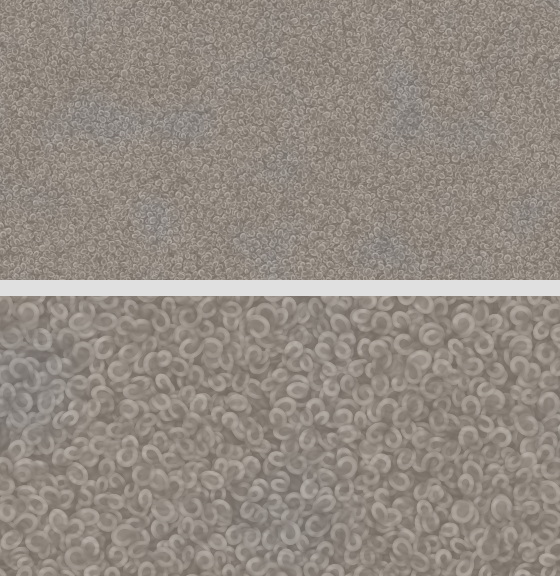
Top, the full canvas; bottom, a detail of the centre.
This texture is drawn by a Shadertoy shader. Its source:

```glsl
const float CELL = 0.0265;        // curl spacing, in canvas heights
const int LAYERS = 4;             // stacked sheets of curls
const float COVERAGE = 0.82;      // share of cells that hold a curl
const float JITTER = 0.6;         // scatter of centres, in cells
const float SIZE_MIN = 0.36;      // curl radius, in cells
const float SIZE_MAX = 0.62;
const float STRAND = 0.13;        // half width of the yarn, in cells
const float SHADOW_TONE = 0.14;
const float BODY_TONE = 0.50;
const float STRAND_TONE = 0.76;
const vec2 LIGHT_DIR = vec2(-0.5, 0.85);
const vec3 DARK_WOOL = vec3(0.405, 0.372, 0.337);
const vec3 LIGHT_WOOL = vec3(0.722, 0.692, 0.658);
const vec3 COOL_TINT = vec3(-0.012, -0.004, 0.016);
const float TAU = 6.2831853;

vec3 hash3(vec2 p) {
    vec3 q = fract(p.xyx * vec3(0.1031, 0.1030, 0.0973));
    q += dot(q, q.yxz + 33.33);
    return fract((q.xxy + q.yzz) * q.zyx);
}

mat2 rotation(float angle) {
    float c = cos(angle), s = sin(angle);
    return mat2(c, s, -s, c);
}

float cornerSlope(vec2 cell, vec2 offset) {
    float angle = TAU * hash3(cell + 71.0).x;
    return dot(vec2(cos(angle), sin(angle)), offset);
}

// Gradient noise, roughly -0.7 to 0.7
float gradientNoise(vec2 p) {
    vec2 i = floor(p), f = p - i;
    vec2 u = f * f * f * (f * (f * 6.0 - 15.0) + 10.0);
    vec2 e = vec2(1.0, 0.0);
    float low = mix(cornerSlope(i, f), cornerSlope(i + e, f - e), u.x);
    float high = mix(cornerSlope(i + e.yx, f - e.yx), cornerSlope(i + e.xx, f - e.xx), u.x);
    return mix(low, high, u.y);
}

// Paints one spiral curl over the tone below it
float paintCurl(float tone, vec2 p, vec3 shape, vec3 look, vec2 light, float fibre, float pixel) {
    float size = mix(SIZE_MIN, SIZE_MAX, shape.x);
    vec2 q = rotation(TAU * shape.y) * p;
    q.y *= 1.0 + 0.45 * shape.z;
    q.x *= look.z < 0.5 ? -1.0 : 1.0;
    float r = length(q);
    float turn = atan(q.y, q.x) / TAU + 0.5;
    float facing = dot(p, light) / size;

    // Soft shadow in the gaps around the curl
    float halo = smoothstep(size + 0.26, size * 0.8, r);
    tone = mix(tone, SHADOW_TONE, 0.42 * halo);

    // Fuzzy centre, more or less open
    float body = smoothstep(size * 0.85 + pixel, size * 0.85 - pixel, r);
    float bodyTone = BODY_TONE + 0.24 * (look.x - 0.5) + 0.09 * facing + 0.22 * fibre;
    tone = mix(tone, bodyTone, body * mix(0.35, 0.95, look.y));

    // Tapered yarn winding outwards
    float away = abs(r - size * mix(0.42, 1.0, turn));
    float taper = smoothstep(0.0, 0.22, turn) * smoothstep(1.0, 0.8, turn);
    float width = STRAND * mix(0.5, 1.0, taper);
    float strand = smoothstep(width + 0.6 * pixel, width - 0.6 * pixel, away) * taper;
    float ridge = 1.0 - smoothstep(0.0, STRAND * 1.3, away);
    float strandTone = STRAND_TONE - 0.10 + 0.14 * ridge
                     + 0.18 * (look.x - 0.5) + 0.10 * facing + 0.25 * fibre;
    return mix(tone, strandTone, 0.92 * strand);
}

void mainImage(out vec4 fragColor, in vec2 fragCoord) {
    vec2 uv = fragCoord / iResolution.y;
    float pixel = 1.0 / (iResolution.y * CELL);

    // Fine hairs, bent by a broader flow
    vec2 grain = uv / CELL;
    vec2 bend = vec2(gradientNoise(grain * 0.6), gradientNoise(grain * 0.6 + 40.0));
    float fibre = gradientNoise((grain + 0.8 * bend) * vec2(2.6, 4.2) + 9.0);
    float tone = 0.36 + 0.35 * fibre;

    // Layers of scattered curls, drawn from the bottom up
    for (int layer = 0; layer < LAYERS; layer++) {
        float level = float(layer);
        mat2 sheet = rotation(0.4 + 1.1 * level);
        vec2 p = sheet * grain + 17.3 * level;
        vec2 home = floor(p);
        for (int y = -1; y <= 1; y++) {
            for (int x = -1; x <= 1; x++) {
                vec2 cell = home + vec2(x, y);
                vec2 seed = cell + 200.0 + 113.0 * level;
                vec3 place = hash3(seed);
                if (place.z > COVERAGE) continue;
                vec2 centre = cell + 0.5 + JITTER * (place.xy - 0.5);
                tone = paintCurl(tone, p - centre, hash3(seed + 311.7), hash3(seed + 547.3),
                                 sheet * LIGHT_DIR, fibre, pixel);
            }
        }
    }

    // Broad, faint drift of brightness and hue
    float drift = gradientNoise(uv * 3.5 + 5.0);
    tone += 0.06 * drift;
    vec3 colour = mix(DARK_WOOL, LIGHT_WOOL, clamp(tone, 0.0, 1.0));
    colour += COOL_TINT * smoothstep(0.0, 0.5, gradientNoise(uv * 4.5 + 23.0));
    fragColor = vec4(colour, 1.0);
}
```
